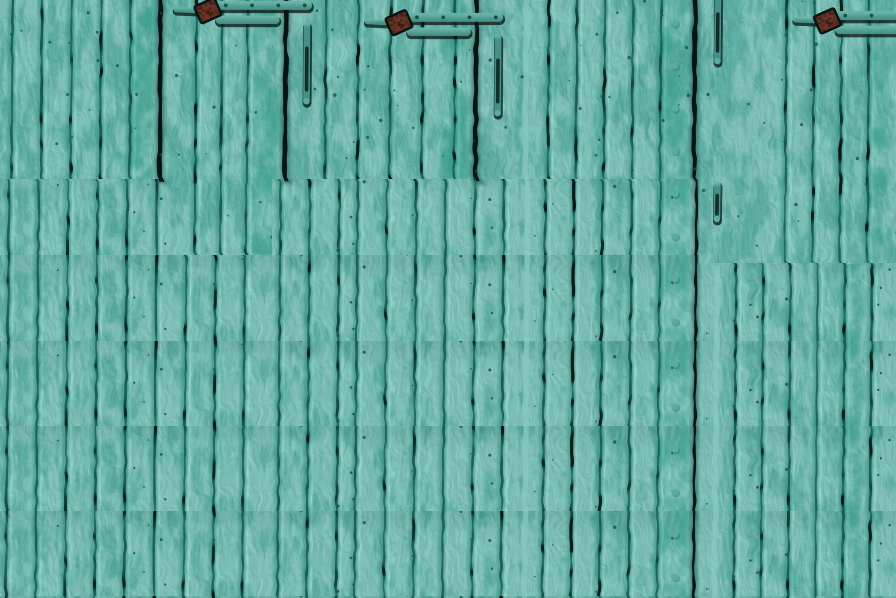
Write a WebGL 2 fragment shader that draws this texture.

```glsl
#version 300 es
precision highp float;
uniform vec2 u_resolution;
out vec4 fragColor;

const vec3 PALE = vec3(0.485, 0.745, 0.71);
const vec3 MID = vec3(0.36, 0.67, 0.63);
const vec3 STAIN = vec3(0.22, 0.62, 0.54);
const vec3 GROOVE = vec3(0.09, 0.32, 0.28);
const vec3 BLACK = vec3(0.035, 0.08, 0.07);
const vec3 RUST = vec3(0.30, 0.15, 0.11);
const vec3 METAL = vec3(0.27, 0.57, 0.52);
const float TILE = 14.25;

float hash(vec2 p) {
  vec3 q = fract(vec3(p.xyx) * 0.1031);
  q += dot(q, q.yzx + 33.33);
  return fract((q.x + q.y) * q.z);
}

float noise(vec2 p) {
  vec2 i = floor(p), f = fract(p);
  f = f * f * (3.0 - 2.0 * f);
  return mix(mix(hash(i), hash(i + vec2(1, 0)), f.x),
             mix(hash(i + vec2(0, 1)), hash(i + vec2(1, 1)), f.x), f.y);
}

float fbm(vec2 p) {
  return 0.55 * noise(p) + 0.3 * noise(p * 2.1 + 7.0) + 0.15 * noise(p * 4.3 + 19.0);
}

// Coverage of a shape from its distance, softened over one pixel
float cover(float d, float px) { return smoothstep(0.6 * px, -0.6 * px, d); }

float segment(vec2 p, vec2 a, vec2 b) {
  vec2 pa = p - a, ba = b - a;
  return length(pa - ba * clamp(dot(pa, ba) / dot(ba, ba), 0.0, 1.0));
}

float nearer(float a, float b) { return abs(a) < abs(b) ? a : b; }

// Signed offset to the closest of count evenly spaced seams
float seams(float x, float start, float pitch, float count) {
  return x - start - pitch * clamp(round((x - start) / pitch), 0.0, count - 1.0);
}

float lowerSeams(float x) {
  float d = nearer(seams(x, 1.25, 4.95, 9.0), seams(x, 46.7, 4.9, 3.0));
  d = nearer(d, seams(x, 59.6, 4.9, 6.0));
  d = nearer(d, seams(x, 91.0, 4.8, 5.0));
  return nearer(d, seams(x, 123.0, 4.57, 6.0));
}

float upperSeams(float x) {
  float d = nearer(seams(x, 2.0, 4.95, 5.0), seams(x, 32.8, 4.3, 3.0));
  d = nearer(d, seams(x, 54.5, 5.4, 5.0));
  d = nearer(d, seams(x, 91.8, 4.7, 5.0));
  return nearer(d, seams(x, 131.6, 4.6, 4.0));
}

// Greener column of paint with ragged sides
float stain(vec2 p, float x, float halfWidth, float rag) {
  return smoothstep(0.8, -0.8, abs(p.x - x) - halfWidth) * smoothstep(0.2, 0.75, rag);
}

// Painted bar with dark outline and lit upper edge
vec3 bar(vec3 col, vec2 p, vec2 a, vec2 b, float r, float px) {
  col = mix(col, BLACK, 0.75 * cover(segment(p + vec2(-0.1, 0.35), a, b) - r - 0.2, px));
  vec3 face = METAL + 0.14 * smoothstep(-r, r, p.y - a.y);
  return mix(col, face, cover(segment(p, a, b) - r, px));
}

// Hanging bolt with a worn core and round ends
vec3 rod(vec3 col, vec2 p, vec2 top, float len, float px) {
  vec2 end = top - vec2(0.1, len);
  col = bar(col, p, top, end, 0.55, px);
  float core = segment(p, mix(top, end, 0.3), mix(top, end, 0.85)) - 0.3;
  col = mix(col, BLACK, 0.8 * cover(core, px));
  return mix(col, MID, cover(length(p - end) - 0.5, px));
}

vec3 latch(vec3 col, vec2 p, float px) {
  col = bar(col, p, vec2(-5.3, 0.2), vec2(-1.0, 0.0), 0.45, px);
  col = bar(col, p, vec2(2.0, -1.5), vec2(11.3, -1.5), 0.7, px);
  col = rod(col, p, vec2(16.6, -2.5), 12.6, px);
  col = bar(col, p, vec2(2.0, 0.9), vec2(16.7, 0.9), 0.75, px);
  vec2 rivet = vec2(p.x - 3.0 - 4.4 * clamp(round((p.x - 3.0) / 4.4), 0.0, 3.0), p.y - 0.9);
  col = mix(col, GROOVE, cover(length(rivet) - 0.32, px));
  vec2 q = abs(mat2(0.91, -0.41, 0.41, 0.91) * p) - vec2(1.5, 1.2);
  float lock = length(max(q, 0.0)) + min(max(q.x, q.y), 0.0);
  col = mix(col, BLACK, cover(lock - 0.55, px));
  return mix(col, RUST * (0.7 + 0.8 * noise(p * 2.5)), cover(lock - 0.15, px));
}

void main() {
  // Canvas is 150 units wide and 100 high
  vec2 p = gl_FragCoord.xy / u_resolution * vec2(150.0, 100.0);
  float px = 100.0 / u_resolution.y;
  float edge = p.x > 117.0 ? 56.0 : abs(p.x - 37.0) < 8.6 ? 57.4 : 70.0;
  float upper = smoothstep(-0.6, 0.6, p.y - edge);
  bool isUpper = p.y > edge;
  float tileY = mod(p.y - 0.3, TILE);
  vec2 g = vec2(p.x, isUpper ? p.y : tileY);

  // Brushed paint, embossed grain and tiled bands
  float wear = fbm(g * vec2(0.55, 0.22));
  vec2 grain = g * vec2(1.5, 0.55) + 1.6 * noise(g * 0.45);
  vec3 col = mix(PALE, MID, smoothstep(0.46, 0.8, wear + 0.1 * upper));
  col += 0.16 * (fbm(grain + vec2(0.3, 0.2)) - fbm(grain));
  col -= 0.045 * (1.0 - upper) * smoothstep(TILE - 5.0, TILE, tileY);
  float rag = fbm(g * vec2(0.4, 0.3) + 31.0);
  float green = stain(p, 112.8, 2.4, rag);
  green += upper * (stain(p, 76.0, 2.2, rag) + stain(p, 44.2, 2.2, rag) + stain(p, 23.5, 2.2, rag));
  green += stain(p, 142.5 + 4.5 * upper, 1.5, rag);
  col = mix(col, STAIN, 0.75 * min(green, 1.0));

  // Plank seams with shaded left and lit right sides
  float x = p.x - 0.008 * (p.y - mix(30.0, 85.0, upper)) + 0.3 * (noise(g * vec2(0.2, 0.6)) - 0.5);
  float d = isUpper ? upperSeams(x) : lowerSeams(x);
  float depth = noise(g * vec2(0.25, 0.5) + 5.0);
  col = mix(col, GROOVE * 1.7, 0.5 * smoothstep(1.0, 0.1, abs(d + 0.15)));
  col += 0.06 * smoothstep(0.4, 0.0, abs(d - 0.75));
  col = mix(col, mix(GROOVE, BLACK, smoothstep(0.6, 0.9, depth)),
            (0.65 + 0.35 * depth) * cover(abs(d) - 0.12 - 0.16 * depth, px));

  // Pale board edges and open door gaps
  float strip = min(abs(x - 88.0), abs(x - 119.8) + 9.0 * upper);
  col = mix(col, PALE + 0.05, 0.7 * cover(strip - 0.45, px));
  float gap = min(abs(x - 26.8), min(abs(x - 47.8), abs(x - 79.7)));
  gap = max(gap, 70.0 - p.y);
  gap = min(gap, abs(x - 116.3) + 0.15 * (1.0 - upper));
  col = mix(col, GROOVE, 0.5 * smoothstep(1.3, 0.2, gap));
  col = mix(col, BLACK, cover(gap - 0.25 - 0.2 * depth, px));

  // Scattered chips and a column of nail heads
  vec2 cell = floor(g / 2.6), spot = fract(g / 2.6) - 0.5;
  vec2 shift = 0.6 * (vec2(hash(cell), hash(cell + 41.0)) - 0.5);
  float chip = length(spot - shift) * 2.6 - 0.1 - 0.2 * hash(cell + 9.0);
  col = mix(col, GROOVE, 0.8 * step(0.88, hash(cell + 73.0)) * cover(chip, px));
  vec2 nail = vec2(p.x - 113.0, mod(p.y, TILE * 0.5) - 3.5);
  col = mix(col, GROOVE * 1.6, 0.5 * cover(length(nail + vec2(-0.2, 0.25)) - 0.65, px));
  col = mix(col, MID, cover(length(nail) - 0.55, px));

  // Door hardware
  vec2 locks[3] = vec2[3](vec2(34.8, 98.2), vec2(66.8, 96.2), vec2(138.5, 96.5));
  for (int i = 0; i < 3; i++) col = latch(col, p - locks[i], px);
  col = rod(col, p, vec2(120.2, 101.0), 11.2, px);
  col = rod(col, p, vec2(120.1, 69.0), 5.6, px);
  fragColor = vec4(clamp(col, 0.0, 1.0), 1.0);
}
```
